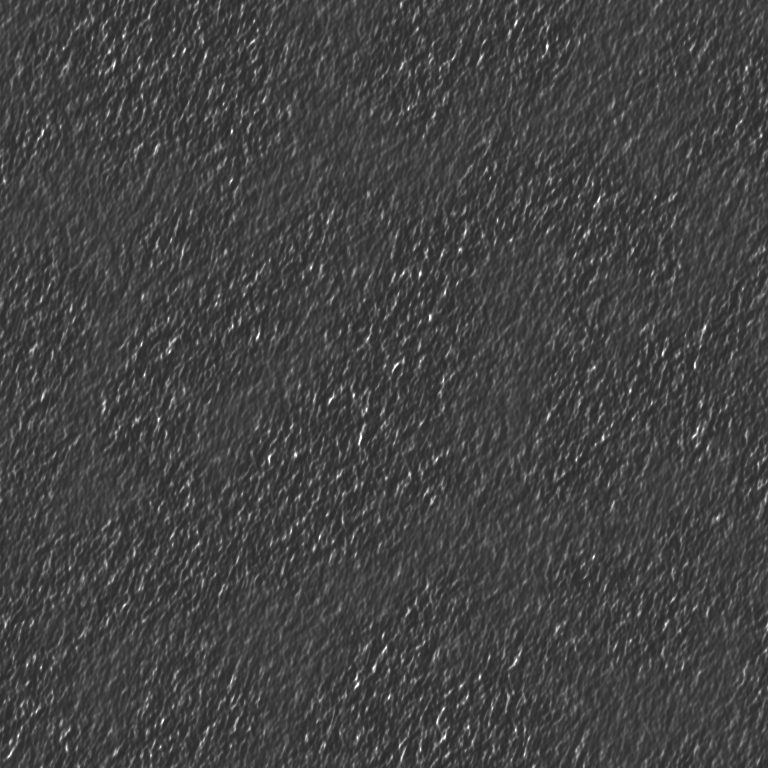
Reproduce this texture procedurally as a WebGL 2 fragment shader.

```glsl
#version 300 es
precision highp float;
// Dark, finely grained sheet lit from the side, like rough moulded plastic.
// The slope of layered gradient noise across the grain gives lit flanks; an
// exponential tone curve makes sparse glints, and broad noise calms patches.

#define GRAIN_SIZE vec2(0.0200, 0.0130)  // length and width of the largest bumps
#define LAYER_SHRINK 0.60                // size of each layer against the last
#define GRAIN_ANGLE 1.20                 // lean of the grains, in radians
#define CLUMP_SIZE vec2(0.034, 0.016)    // chains of grains
#define CLUMP_ANGLE 0.90                 // lean of the chains
#define PATCH_SIZE vec2(0.25, 0.17)      // calm and rough areas
#define SHADOW_TONE 0.165
#define GLOW 0.079                       // tone added on level ground
#define CALM_CONTRAST 0.50
#define ROUGH_CONTRAST 0.93

uniform vec2 u_resolution;
out vec4 fragColor;

// Pseudo-random unit vector for a lattice corner
vec2 cornerGradient(ivec2 corner, uint seed) {
    uvec2 c = uvec2(corner);
    uint h = c.x * 1597u ^ c.y * 51749u ^ seed * 7919u;
    h = (h ^ (h >> 16)) * 73244475u;
    h = (h ^ (h >> 15)) * 73244475u;
    h ^= h >> 16;
    float angle = float(h & 65535u) / 65536.0 * 6.28319;
    return vec2(cos(angle), sin(angle));
}

// Gradient noise scaled to a standard deviation of about one
float gradientNoise(vec2 p, uint seed) {
    ivec2 cell = ivec2(floor(p));
    vec2 f = fract(p);
    vec2 blend = f * f * f * (f * (f * 6.0 - 15.0) + 10.0);
    float sum = 0.0;
    for (int y = 0; y < 2; y++) {
        for (int x = 0; x < 2; x++) {
            ivec2 corner = ivec2(x, y);
            vec2 weight = mix(1.0 - blend, blend, vec2(corner));
            vec2 gradient = cornerGradient(cell + corner, seed);
            sum += weight.x * weight.y * dot(gradient, f - vec2(corner));
        }
    }
    return sum * 4.7;
}

// Coordinates along and across a direction, in units of a feature size
vec2 grainSpace(vec2 p, vec2 size, float angle) {
    vec2 along = vec2(cos(angle), sin(angle));
    vec2 across = vec2(along.y, -along.x);
    return vec2(dot(p, along), dot(p, across)) / size;
}

// Slope of the noise across the grain, scaled to unit spread
float crossSlope(vec2 q, uint seed) {
    vec2 halfStep = vec2(0.0, 0.16);
    return (gradientNoise(q + halfStep, seed) - gradientNoise(q - halfStep, seed)) * 1.02;
}

void main() {
    vec2 uv = gl_FragCoord.xy / min(u_resolution.x, u_resolution.y);

    // Lit slope of three layers of bumps, each turned a little
    float slope = 0.0;
    vec2 size = GRAIN_SIZE;
    vec3 layerWeight = vec3(0.46, 0.66, 0.56);
    for (int i = 0; i < 3; i++) {
        float angle = GRAIN_ANGLE + 0.10 * float(i - 1);
        slope += layerWeight[i] * crossSlope(grainSpace(uv, size, angle), uint(i + 1));
        size *= LAYER_SHRINK;
    }
    slope += 0.24 * gradientNoise(grainSpace(uv, CLUMP_SIZE, CLUMP_ANGLE), 5u);

    // Broad areas of weak and strong relief
    vec2 patchPos = grainSpace(uv, PATCH_SIZE, CLUMP_ANGLE);
    float area = 0.8 * gradientNoise(patchPos, 6u) + 0.5 * gradientNoise(patchPos * 2.5, 7u);
    float roughness = smoothstep(-1.7, 1.2, area);
    float contrast = mix(CALM_CONTRAST, ROUGH_CONTRAST, roughness);

    // Tone curve: flat shadows, steep glints, even mean over all areas
    float levelling = 0.4 * (0.5 - contrast * contrast);
    float tone = SHADOW_TONE + GLOW * exp(contrast * slope + levelling);
    fragColor = vec4(vec3(min(tone, 1.0)), 1.0);
}
```
